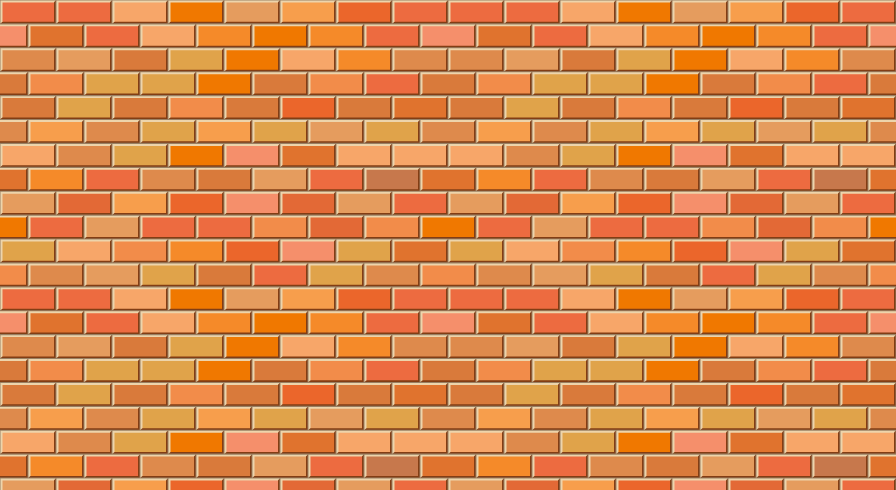
Give the GLSL for this texture, as a Shadertoy shader.

```glsl
const vec2 GRID = vec2(16.0, 20.5);   // bricks across, courses down
const vec2 PERIOD = vec2(8.0, 12.0);  // bricks before the colours recur
// Line widths, as fractions of a brick's length
const float MORTAR_WIDTH = 0.020;
const float LIGHT_WIDTH = 0.034;
const float SHADE_WIDTH = 0.027;
const vec3 MORTAR = vec3(0.60, 0.50, 0.39);
const vec3 LIGHT = vec3(0.93, 0.83, 0.67);
const vec3 SHADE = vec3(0.51, 0.24, 0.08);
const float COMMON_BIAS = 1.25;       // above 1 favours the first clays
const float SEED = 17.0;
const int SAMPLES = 4;                // antialiasing samples per axis

const int CLAY_COUNT = 15;
const vec3 CLAY[CLAY_COUNT] = vec3[](
    vec3(0.95, 0.55, 0.29), vec3(0.93, 0.42, 0.25), vec3(0.97, 0.62, 0.30),
    vec3(0.96, 0.54, 0.16), vec3(0.92, 0.40, 0.17), vec3(0.85, 0.48, 0.23),
    vec3(0.97, 0.65, 0.41), vec3(0.88, 0.45, 0.18), vec3(0.94, 0.47, 0.00),
    vec3(0.88, 0.64, 0.29), vec3(0.89, 0.41, 0.21), vec3(0.87, 0.54, 0.30),
    vec3(0.96, 0.56, 0.42), vec3(0.90, 0.61, 0.37), vec3(0.78, 0.47, 0.30));

float hash(vec2 p) {
    vec3 q = fract(vec3(p.xyx) * 0.1031);
    q += dot(q, q.yzx + 33.33);
    return fract((q.x + q.y) * q.z);
}

vec3 clayColor(vec2 brick) {
    float pick = pow(hash(mod(brick, PERIOD) + SEED), COMMON_BIAS);
    return CLAY[min(int(pick * float(CLAY_COUNT)), CLAY_COUNT - 1)];
}

// p runs from 0 to 1, with y pointing down
vec3 wall(vec2 p, vec2 brickSize) {
    vec2 cell = p * GRID;
    cell.x += 0.5 * mod(floor(cell.y), 2.0);  // running bond
    vec2 local = fract(cell) * brickSize;

    // Distances into the brick from its lit and shaded sides
    vec2 opposite = brickSize - local;
    float lit = min(local.x, local.y) - 0.5 * MORTAR_WIDTH;
    float shaded = min(opposite.x, opposite.y) - 0.5 * MORTAR_WIDTH;

    if (min(lit, shaded) < 0.0) return MORTAR;
    // Bevels meet in a mitre at the corners
    float litDepth = lit / LIGHT_WIDTH;
    float shadeDepth = shaded / SHADE_WIDTH;
    if (min(litDepth, shadeDepth) < 1.0)
        return litDepth < shadeDepth ? LIGHT : SHADE;
    return clayColor(floor(cell));
}

void mainImage(out vec4 fragColor, in vec2 fragCoord) {
    vec2 brickSize = vec2(1.0, iResolution.y * GRID.x / (iResolution.x * GRID.y));
    vec3 color = vec3(0.0);
    for (int j = 0; j < SAMPLES; j++) {
        for (int i = 0; i < SAMPLES; i++) {
            vec2 offset = (vec2(i, j) + 0.5) / float(SAMPLES) - 0.5;
            vec2 p = (fragCoord + offset) / iResolution.xy;
            color += wall(vec2(p.x, 1.0 - p.y), brickSize);
        }
    }
    fragColor = vec4(color / float(SAMPLES * SAMPLES), 1.0);
}
```
